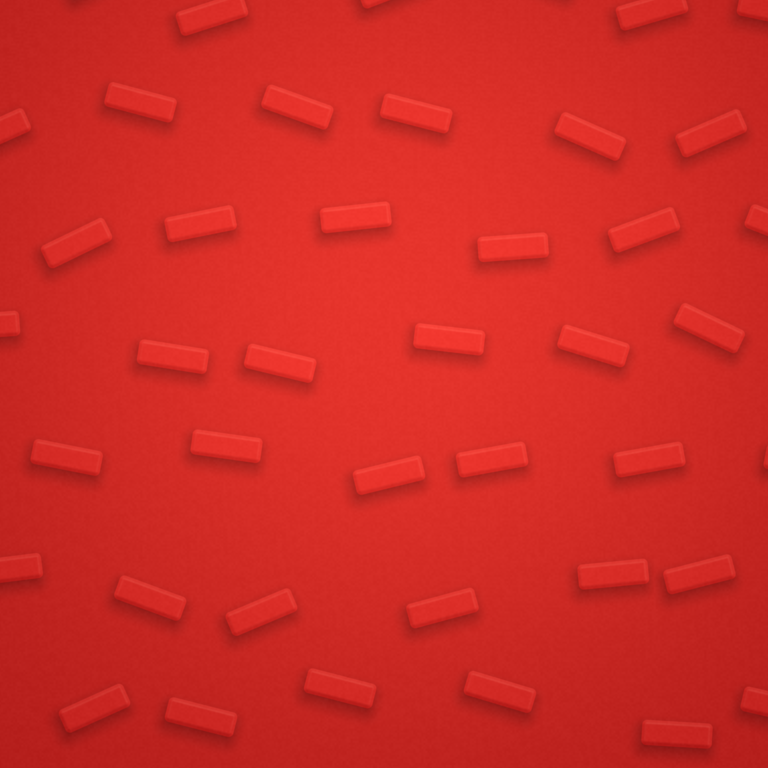
Reproduce this pattern procedurally as a WebGL 1 fragment shader.

```glsl
precision highp float;
// Raised, round-cornered red bars scattered over a softly lit red surface.
// A staggered, jittered grid places the bars; a box distance field gives each
// its outline, bevel and soft shadow. Fine noise adds a matte grain.

uniform vec2 u_resolution;

const vec2 PITCH = vec2(0.19, 0.155);       // spacing of the bars
const vec2 HALF_SIZE = vec2(0.0460, 0.0165);
const float CORNER = 0.0065;
const float BEVEL = 0.0055;
const vec2 LIGHT_DIR = vec2(0.35, 0.937);
const vec2 SHADOW_OFFSET = vec2(-0.003, -0.009);

const vec3 SURFACE_LIT = vec3(0.905, 0.205, 0.172);
const vec3 SURFACE_DARK = vec3(0.700, 0.115, 0.105);
const vec3 BAR_LIFT = vec3(0.050, 0.014, 0.013);
const vec3 RIM_GLOW = vec3(0.035, 0.075, 0.065);
const vec3 RIM_SHADE = vec3(0.120, 0.060, 0.050);

float hash(vec2 p) {
  return fract(sin(dot(p, vec2(127.1, 311.7))) * 43758.5453);
}

float valueNoise(vec2 p) {
  vec2 cell = floor(p);
  vec2 f = fract(p);
  f = f * f * (3.0 - 2.0 * f);
  float low = mix(hash(cell), hash(cell + vec2(1.0, 0.0)), f.x);
  float high = mix(hash(cell + vec2(0.0, 1.0)), hash(cell + 1.0), f.x);
  return mix(low, high, f.y);
}

vec2 rotate(vec2 p, float angle) {
  float c = cos(angle);
  float s = sin(angle);
  return vec2(c * p.x + s * p.y, c * p.y - s * p.x);
}

float roundedBox(vec2 p, vec2 halfSize, float radius) {
  vec2 q = abs(p) - halfSize + radius;
  return length(max(q, 0.0)) + min(max(q.x, q.y), 0.0) - radius;
}

// Distance to a bar turned by the given angle
float barDistance(vec2 p, float angle) {
  return roundedBox(rotate(p, angle), HALF_SIZE, CORNER);
}

float barAngle(vec2 id) {
  float side = hash(id + 5.3) < 0.5 ? -1.0 : 1.0;
  return side * mix(0.06, 0.46, hash(id + 17.9));
}

vec2 barCentre(vec2 id, float stagger) {
  vec2 jitter = vec2(hash(id + 31.7), hash(id + 47.1)) - 0.5;
  return (id + vec2(stagger, 0.0) + 0.5 + jitter * vec2(0.42, 0.44)) * PITCH;
}

vec3 surfaceColour(vec2 uv) {
  float falloff = smoothstep(0.0, 0.9, distance(uv, vec2(0.52, 0.62)));
  return mix(SURFACE_LIT, SURFACE_DARK, falloff);
}

// Light on the bevel and top face; facing is 1 towards the light, -1 away
vec3 shadeBar(vec3 base, float d, float facing, float px) {
  float rim = smoothstep(-BEVEL - px, -BEVEL + 0.0015 + px, d);
  float crestOffset = (d + BEVEL * 0.8) / 0.0014;
  float crest = exp(-crestOffset * crestOffset);
  vec3 colour = base + BAR_LIFT;
  colour += RIM_GLOW * rim * max(facing, 0.0) * 0.6;
  colour -= RIM_SHADE * rim * max(-facing, 0.0) * 0.8;
  return colour + RIM_GLOW * crest * (0.3 + 0.25 * facing);
}

void main() {
  vec2 uv = gl_FragCoord.xy / u_resolution.y;
  float px = 1.0 / u_resolution.y;
  float nearest = 1.0;
  float facing = 0.0;
  float shadow = 0.0;

  // Visit the bars of the neighbouring cells
  for (int j = -1; j <= 1; j++) {
    float row = floor(uv.y / PITCH.y) + float(j);
    float stagger = 0.5 * mod(row, 2.0);
    for (int i = -1; i <= 1; i++) {
      vec2 id = vec2(floor(uv.x / PITCH.x - stagger) + float(i), row);
      vec2 p = uv - barCentre(id, stagger);
      float angle = barAngle(id);
      float d = barDistance(p, angle);
      if (d < nearest) {
        vec2 stepToLight = LIGHT_DIR * 0.001;
        nearest = d;
        facing = (barDistance(p + stepToLight, angle)
                - barDistance(p - stepToLight, angle)) / 0.002;
      }
      float shadowDistance = barDistance(p - SHADOW_OFFSET, angle);
      shadow = max(shadow, 1.0 - smoothstep(-0.012, 0.018, shadowDistance));
    }
  }

  // Surface, shadow, contact line and bar
  vec3 base = surfaceColour(uv * vec2(u_resolution.y / u_resolution.x, 1.0));
  float contact = exp(-max(nearest, 0.0) / 0.003) * (0.5 - 0.5 * facing);
  vec3 colour = base * (1.0 - 0.20 * shadow - 0.08 * contact);
  vec3 bar = shadeBar(base, nearest, facing, px);
  colour = mix(colour, bar, 1.0 - smoothstep(-px, px, nearest));

  // Matte grain
  float grain = valueNoise(uv * 380.0) + 0.5 * valueNoise(uv * 170.0) - 0.75;
  gl_FragColor = vec4(colour + grain * 0.016, 1.0);
}
```
